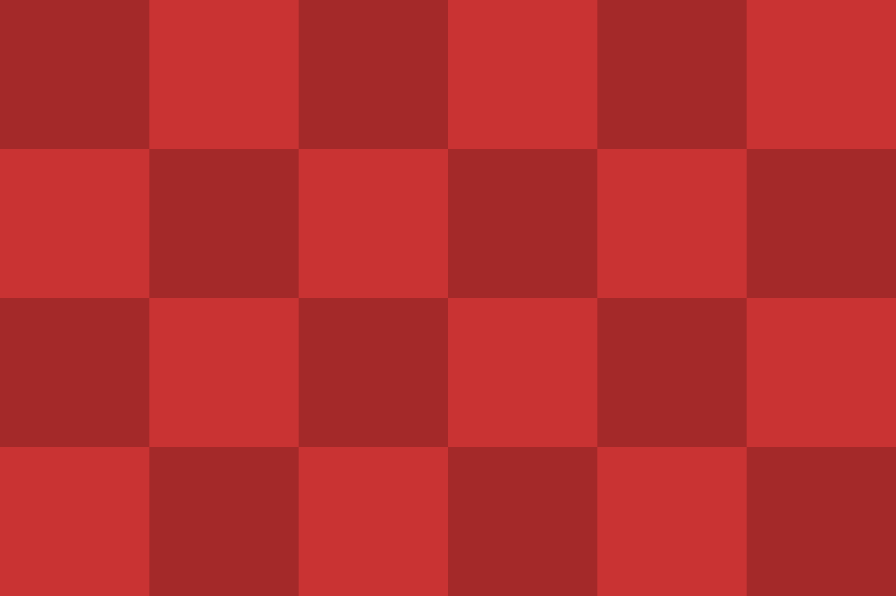
A Shadertoy shader for this pattern:

```glsl
// Two-tone red checkerboard, six cells across and four down.
// Each axis is a smoothed square wave of +1 and -1; their product picks the tone.
// Even cell counts make the board tile without a seam.

const vec2 CELLS = vec2(6.0, 4.0);
const vec3 DARK_RED = vec3(0.643, 0.160, 0.160);
const vec3 LIGHT_RED = vec3(0.788, 0.200, 0.200);
const float EDGE_PIXELS = 1.0;

// +1 in even cells, -1 in odd cells, with a ramp of the given width at edges
vec2 squareWave(vec2 p, vec2 rampWidth) {
    vec2 edgeDistance = 0.5 - abs(mod(p + 0.5, 2.0) - 1.0);
    return clamp(2.0 * edgeDistance / rampWidth, -1.0, 1.0);
}

void mainImage(out vec4 fragColor, in vec2 fragCoord) {
    vec2 cellsPerPixel = CELLS / iResolution.xy;
    vec2 wave = squareWave(fragCoord * cellsPerPixel, EDGE_PIXELS * cellsPerPixel);

    // Matching signs give the light tone, starting at the lower left
    float lightness = 0.5 + 0.5 * wave.x * wave.y;
    fragColor = vec4(mix(DARK_RED, LIGHT_RED, lightness), 1.0);
}
```
